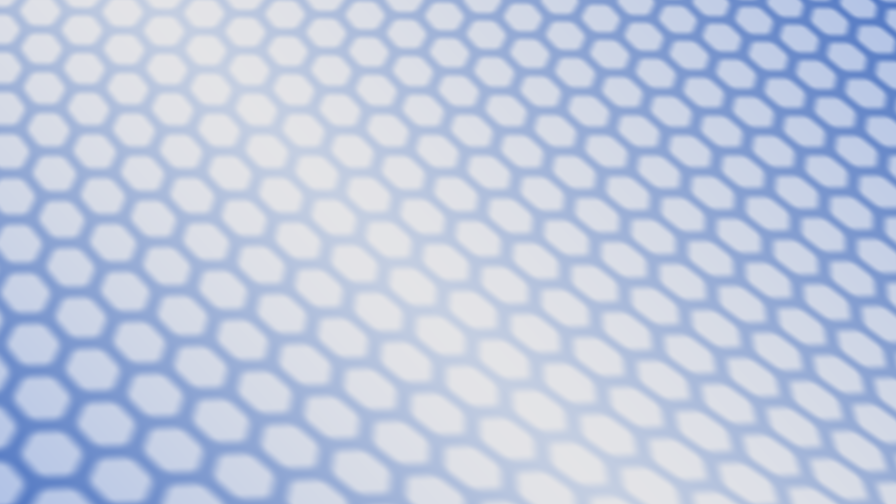
A Shadertoy shader for this pattern:

```glsl
// Soft blue honeycomb mesh on a curved, receding sheet with a pale diagonal sheen.

const float ROOT3 = 1.7320508;

float quadratic(vec3 c, float t) {
    return c.x + t * (c.y + t * c.z);
}

// Sheet coordinates (column pair, row) for a point measured in canvas heights
// from the top left; the bent sheet is inverted by fixed-point iteration.
vec2 sheetCoords(vec2 p) {
    const vec3 START   = vec3(0.1227, 0.0160, 0.0015);
    const vec3 SPACING = vec3(0.1829, 0.0086, 0.00097);
    const vec3 SQUEEZE = vec3(0.00098, 0.00051, 0.000093);
    const vec3 TILT    = vec3(0.0014, 0.00104, 0.00007);
    const vec3 DEPTH   = vec3(0.435, 0.0931, 0.0021);

    float row = (p.y - DEPTH.x) / DEPTH.y;
    float col = (p.x - START.x) / SPACING.x;
    for (int i = 0; i < 14; i++) {
        float lift = col * quadratic(TILT, row);
        row = (p.y - DEPTH.x + lift - DEPTH.z * row * row) / DEPTH.y;
        float bend = col * col * quadratic(SQUEEZE, row);
        col = (p.x - quadratic(START, row) + bend) / quadratic(SPACING, row);
    }
    return vec2(col, row);
}

// Offset from the nearest centre of a flat-topped hexagon of unit height.
vec2 hexLocal(vec2 h) {
    vec2 period = vec2(ROOT3, 1.0);
    vec2 a = h - period * floor(h / period + 0.5);
    vec2 b = h - period * (floor(h / period) + 0.5);
    return dot(a, a) < dot(b, b) ? a : b;
}

// Zero on the walls, one inside; multiplying the sides rounds the corners.
float hexOpening(vec2 local, float softness) {
    float opening = 1.0;
    for (int i = 0; i < 3; i++) {
        float angle = radians(30.0 + 60.0 * float(i));
        float edge = 0.5 - abs(dot(local, vec2(cos(angle), sin(angle))));
        opening *= smoothstep(0.0, softness, edge);
    }
    return opening;
}

// Shade grows on both sides of a slanted bright band.
float bandShade(vec2 p, vec2 origin, vec2 normal) {
    float side = dot(p - origin, normal);
    float reach = side < 0.0 ? 0.9 : 1.1;
    return clamp(sqrt(side * side + 0.0025) / reach, 0.0, 1.0);
}

void mainImage(out vec4 fragColor, in vec2 fragCoord) {
    vec2 p = fragCoord / iResolution.y;
    p.y = 1.0 - p.y;

    // Mesh
    vec2 sheet = sheetCoords(p);
    vec2 local = hexLocal(sheet * vec2(ROOT3, 1.0));
    float opening = hexOpening(local, 0.225);

    // Lighting and colour
    float shade = bandShade(p, vec2(0.30, 0.0), vec2(0.742, -0.670));
    vec3 cell = mix(vec3(0.895, 0.895, 0.905), vec3(0.69, 0.76, 0.90), pow(shade, 1.4));
    vec3 wall = mix(vec3(0.79, 0.825, 0.89), vec3(0.32, 0.47, 0.765), shade);

    fragColor = vec4(mix(wall, cell, opening), 1.0);
}
```
